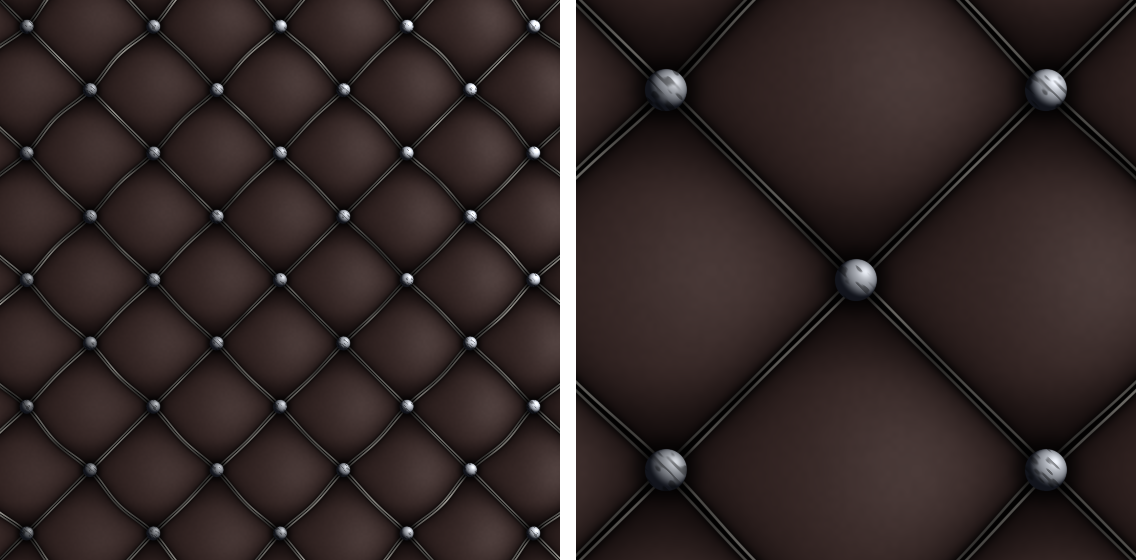
Left: the whole. Right: its middle third, enlarged.
Reproduce this pattern procedurally as a WebGL 2 fragment shader.

```glsl
#version 300 es
precision highp float;

uniform vec2 u_resolution;
out vec4 fragColor;

const float PI = 3.14159265;
const float PERIOD = 0.2262;   // stud spacing along a row

float hash(vec2 p) {
    vec3 q = fract(p.xyx * 0.1031);
    q += dot(q, q.yzx + 33.33);
    return fract((q.x + q.y) * q.z);
}

float noise(vec2 p) {
    vec2 i = floor(p), f = fract(p);
    f = f * f * (3.0 - 2.0 * f);
    return mix(mix(hash(i), hash(i + vec2(1, 0)), f.x),
               mix(hash(i + vec2(0, 1)), hash(i + vec2(1, 1)), f.x), f.y);
}

// Diagonal axes: seams lie on whole numbers, studs where both are whole
vec2 toLattice(vec2 p) {
    return vec2(p.x + p.y, p.x - p.y) / PERIOD;
}

vec2 fromLattice(vec2 g) {
    return 0.5 * PERIOD * vec2(g.x + g.y, g.x - g.y);
}

// Padded leather inside one diamond
vec3 leather(vec2 g, vec2 p) {
    vec2 cell = 2.0 * fract(g) - 1.0;
    vec2 local = 0.5 * vec2(cell.x + cell.y, cell.x - cell.y);
    vec2 side = 1.0 - pow(abs(cell), vec2(5.0));
    float puff = pow(max(side.x * side.y, 0.0), 0.75);
    puff *= 1.0 - 0.6 * smoothstep(0.4, 0.95, abs(local.y));
    puff *= 0.93 + 0.12 * local.x;

    vec2 offset = (local - vec2(0.24, 0.04)) / vec2(0.46, 0.48);
    float sheen = exp(-dot(offset, offset)) * (0.085 + 0.07 * p.x + 0.02 * p.y);
    vec3 color = mix(vec3(0.045, 0.025, 0.026), vec3(0.212, 0.15, 0.143), puff);
    color += sheen * puff * vec3(1.0, 0.98, 0.97);
    return color * (0.98 + 0.04 * noise(p * 260.0));
}

// Two fine wires in a dark groove; d is the signed distance to the seam
vec3 seam(vec3 color, float d, float along, vec2 id, vec2 p, float px) {
    float middle = pow(sin(PI * along), 2.0);
    color *= 1.0 - 0.85 * exp(-pow(d / 0.0042, 2.0));
    float gap = 0.0024 - 0.0006 * middle;
    float wire = 1.0 - smoothstep(0.0003, 0.0006 + px, abs(abs(d) - gap));
    float glint = 0.22 + 0.26 * noise(vec2(along * 5.0, hash(id) * 40.0));
    glint += 0.4 * middle * hash(id + 7.0) * smoothstep(0.1, 0.6, length(p));
    glint *= d > 0.0 ? 1.0 : 0.72;
    return mix(color, vec3(1.0, 0.98, 0.94) * glint, wire * 0.85);
}

// Worn metal dome; r is the offset from its centre in radii
vec3 stud(vec2 r, vec2 id, vec2 center) {
    vec3 normal = vec3(r, sqrt(max(1.0 - dot(r, r), 0.0)));
    float diffuse = max(dot(normal, normalize(vec3(0.45, 0.4, 0.8))), 0.0);
    float lit = clamp(0.72 + 0.55 * center.x + 0.2 * center.y, 0.42, 1.1);
    vec3 color = mix(vec3(0.07, 0.08, 0.11), vec3(0.85, 0.87, 0.91) * lit,
                     smoothstep(0.15, 0.95, diffuse));
    color += 0.3 * pow(diffuse, 14.0);

    // Scratches along one diagonal
    float streak = noise(vec2((r.x + r.y) * 5.0, (r.x - r.y) * 1.5) + 30.0 * hash(id));
    return color * (1.0 - 0.4 * smoothstep(0.58, 0.85, streak));
}

void main() {
    float px = 1.0 / min(u_resolution.x, u_resolution.y);
    vec2 p = (gl_FragCoord.xy - 0.5 * u_resolution) * px;
    vec2 flat_g = toLattice(p);

    // Seams bow outwards between the studs
    vec2 bow = pow(sin(PI * flat_g), vec2(2.0));
    vec2 g = flat_g * (1.0 - 0.016 * (bow.x + bow.y));
    vec3 color = leather(g, p);

    vec2 d = (g - round(g)) * PERIOD * 0.7071;
    color = seam(color, d.x, g.y, vec2(round(g.x), floor(g.y)) + 50.0, p, px);
    color = seam(color, d.y, g.x, vec2(round(g.y), floor(g.x)) + 90.0, p, px);

    // Studs and the shade around them
    vec2 node = round(flat_g);
    vec2 r = fromLattice(flat_g - node) / 0.0125;
    float dist = length(r);
    color *= 1.0 - 0.75 * exp(-pow(dist / 1.5, 4.0));
    float cover = 1.0 - smoothstep(-0.7, 0.7, (dist - 1.0) * 0.0125 / px);
    color = mix(color, stud(r, node + 50.0, fromLattice(node)), cover);

    fragColor = vec4(clamp(color, 0.0, 1.0), 1.0);
}
```
